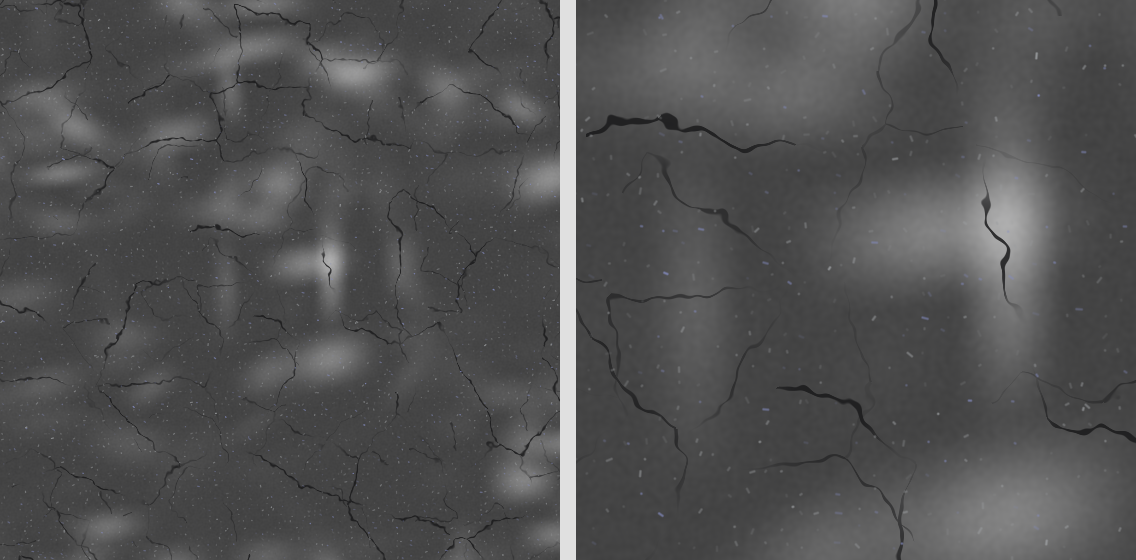
Left: the whole. Right: its middle third, enlarged.
Give the GLSL for this texture, as a Shadertoy shader.

```glsl
// Dark worn asphalt with blurred pale scuffs, branching hairline cracks and tiny mineral flecks.

const vec3 ASPHALT = vec3(0.264, 0.264, 0.265);
const vec3 CRACK_COLOR = vec3(0.10, 0.10, 0.105);
const vec3 GREY_FLECK = vec3(0.60, 0.61, 0.62);
const vec3 BLUE_FLECK = vec3(0.52, 0.55, 0.76);

vec2 hash2(vec2 p) {
    vec3 q = fract(vec3(p.xyx) * vec3(0.1031, 0.1030, 0.0973));
    q += dot(q, q.yzx + 33.33);
    return fract((q.xx + q.yz) * q.zy);
}

float gradientCorner(vec2 cell, vec2 offset) {
    return dot(hash2(cell) * 2.0 - 1.0, offset);
}

float gradientNoise(vec2 p) {
    vec2 i = floor(p), f = fract(p);
    vec2 u = f * f * f * (f * (f * 6.0 - 15.0) + 10.0);
    vec2 e = vec2(1.0, 0.0);
    float low = mix(gradientCorner(i, f), gradientCorner(i + e, f - e), u.x);
    float high = mix(gradientCorner(i + e.yx, f - e.yx), gradientCorner(i + 1.0, f - 1.0), u.x);
    return mix(low, high, u.y);
}

vec2 noisePair(vec2 p) {
    return vec2(gradientNoise(p + 17.3), gradientNoise(p + 91.7));
}

vec2 rotate(vec2 p, float angle) {
    float c = cos(angle), s = sin(angle);
    return vec2(c * p.x + s * p.y, c * p.y - s * p.x);
}

// Soft elongated smudges, mostly lying near the horizontal
float scuffs(vec2 uv, float scale, float seed) {
    vec2 p = uv * scale + seed * 0.37, cell = floor(p);
    float sum = 0.0;
    for (int y = -1; y <= 1; y++)
    for (int x = -1; x <= 1; x++) {
        vec2 id = cell + vec2(x, y);
        vec2 shape = hash2(id + seed + 40.0), look = hash2(id + seed + 80.0);
        float lean = look.x * 2.0 - 1.0;
        vec2 d = rotate(p - id - hash2(id + seed), lean * lean * lean * 1.6 + 0.1);
        d = abs(d) / mix(vec2(0.5, 0.24), vec2(0.95, 0.44), shape);
        sum += look.y * look.y * smoothstep(1.0, 0.0, d.x) * smoothstep(1.0, 0.0, d.y);
    }
    return sum;
}

// Distance to the nearest cell border (x) and a random value for that border (y)
vec2 cellBorder(vec2 p, float seed) {
    vec2 cell = floor(p), nearId = cell, nearVec = vec2(9.0);
    for (int y = -1; y <= 1; y++)
    for (int x = -1; x <= 1; x++) {
        vec2 id = cell + vec2(x, y);
        vec2 d = id + hash2(id + seed) - p;
        if (dot(d, d) < dot(nearVec, nearVec)) { nearVec = d; nearId = id; }
    }
    vec2 border = vec2(9.0, 0.0);
    for (int y = -2; y <= 2; y++)
    for (int x = -2; x <= 2; x++) {
        vec2 id = nearId + vec2(x, y);
        vec2 d = id + hash2(id + seed) - p, across = d - nearVec;
        if (dot(across, across) < 1e-4) continue;
        float dist = dot(0.5 * (nearVec + d), normalize(across));
        if (dist < border.x) border = vec2(dist, hash2(id + nearId + seed + 7.0).x);
    }
    return border;
}

// Broken crack network: some borders are dropped, the rest fade and vary in width
float cracks(vec2 uv, float scale, float keep, float width, float seed, float px) {
    vec2 warped = uv + 0.034 * noisePair(uv * 9.0 + seed)
                     + 0.016 * noisePair(uv * 28.0 + seed)
                     + 0.006 * noisePair(uv * 85.0 + seed);
    vec2 border = cellBorder(warped * scale, seed);
    float kept = smoothstep(keep + 0.08, keep - 0.08, border.y);
    float fade = smoothstep(-0.32, 0.12, gradientNoise(uv * 11.0 + seed));
    float rough = 0.8 + 1.3 * gradientNoise(uv * 120.0 + seed);
    float halfWidth = width * max(rough, 0.15) * mix(0.5, 1.0, fade);
    float line = 1.0 - smoothstep(halfWidth - 0.6 * px, halfWidth + 0.9 * px, border.x / scale);
    return line * kept * fade;
}

// Tiny slivers, one per occupied cell: coverage (x) and tint choice (y)
vec2 flecks(vec2 uv, float scale, float share, float seed, float px) {
    vec2 p = uv * scale, id = floor(p);
    vec2 pick = hash2(id + seed), look = hash2(id + seed + 60.0);
    vec2 center = 0.25 + 0.5 * hash2(id + seed + 30.0);
    vec2 d = rotate((fract(p) - center) / scale, look.x * 3.14);
    float halfLength = 0.0016 * look.y * look.y;
    d.x -= clamp(d.x, -halfLength, halfLength);
    float cover = 1.0 - smoothstep(0.0, 0.0009 + 0.7 * px, length(d));
    return vec2(cover * step(pick.x, share) * mix(0.2, 0.9, pick.y * pick.y), look.x);
}

void mainImage(out vec4 fragColor, in vec2 fragCoord) {
    vec2 uv = fragCoord / iResolution.y;
    float px = 1.0 / iResolution.y;

    // Clustered scuffs over the dark base
    float clump = smoothstep(-0.38, 0.32, gradientNoise(uv * 3.2 + 5.0));
    float pale = scuffs(uv, 7.0, 11.0) + scuffs(uv, 7.6, 57.0) + scuffs(uv, 6.4, 133.0);
    vec3 color = ASPHALT + 0.25 * pale * clump;

    // Fine grain
    color += 0.022 * gradientNoise(uv * 230.0) + 0.012 * gradientNoise(uv * 90.0);

    // Main cracks and fainter side branches
    float crack = cracks(uv, 7.0, 0.62, 0.0014, 21.0, px);
    crack = max(crack, 0.65 * cracks(uv, 12.0, 0.33, 0.0009, 75.0, px));
    color = mix(color, CRACK_COLOR, 0.85 * crack);

    // Mineral flecks
    vec2 fine = flecks(uv, 95.0, 0.38, 3.0, px);
    vec2 coarse = flecks(uv + 0.003, 48.0, 0.22, 9.0, px);
    color = mix(color, mix(GREY_FLECK, BLUE_FLECK, step(0.8, fine.y)), 0.65 * fine.x);
    color = mix(color, mix(GREY_FLECK, BLUE_FLECK, step(0.65, coarse.y)), coarse.x);

    fragColor = vec4(color, 1.0);
}
```
